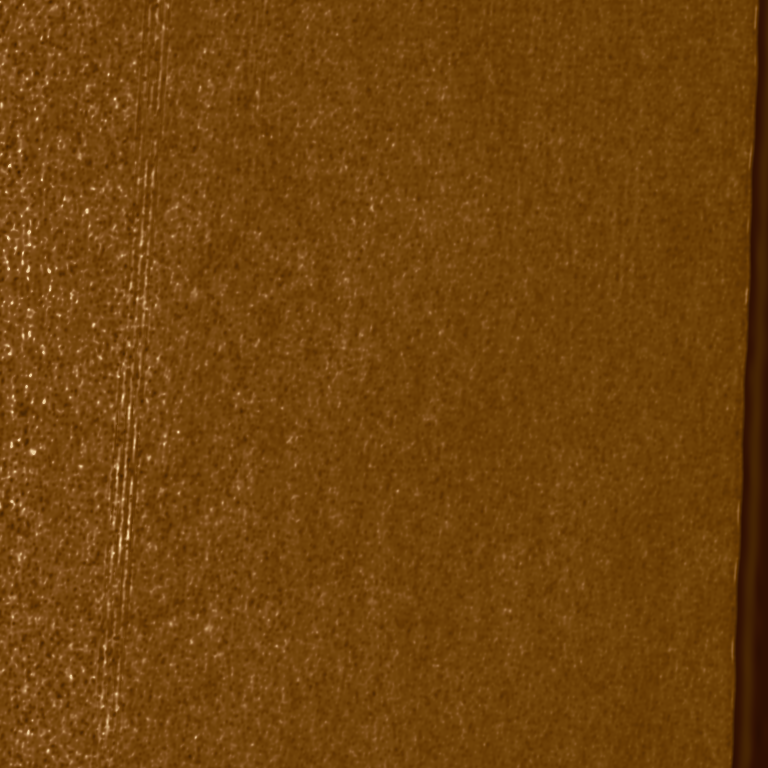
Give the GLSL for this texture, as a WebGL 2 fragment shader.

```glsl
#version 300 es
precision highp float;
// Worn glossy brown leather with fine crinkled grain, broken scratches and a dark right-hand edge.

uniform vec2 u_resolution;
out vec4 fragColor;

const float TAU = 6.2831853;

vec3 hash3(vec2 cell) {
    vec3 h = fract(cell.xyx * vec3(0.1031, 0.1030, 0.0973));
    h += dot(h, h.yxz + 33.33);
    return fract((h.xxy + h.yzz) * h.zyx);
}

// Cellular noise: x is soft bumps and pits, y is the same bumps lit from one side.
vec2 grain(vec2 p, vec2 light) {
    vec2 home = floor(p);
    vec2 sum = vec2(0.0);
    for (int j = -1; j <= 1; j++) {
        for (int i = -1; i <= 1; i++) {
            vec2 cell = home + vec2(i, j);
            vec3 h = hash3(cell + 57.0);
            vec2 d = p - cell - h.xy;
            float amount = 2.0 * h.z - 1.0;
            sum += vec2(1.8, 6.5 * dot(d, light)) * amount * exp(-6.0 * dot(d, d));
        }
    }
    return sum;
}

float bumps(vec2 p) {
    return grain(p, vec2(0.0)).x;
}

float relit(vec2 p, vec2 light) {
    return grain(p, light).y;
}

// Parallel bright lines on both sides of a centre line, broken up along their length.
float scratches(vec2 p, float centre, float spacing, float halfCount) {
    float s = (p.x - centre) / spacing;
    float lines = pow(0.5 + 0.5 * cos(TAU * s), 2.0) - 0.22;
    float window = 1.0 - smoothstep(halfCount - 0.5, halfCount + 0.3, abs(s));
    float breaks = smoothstep(-0.8, 0.6, bumps(vec2(floor(s + 0.5) * 3.7, p.y * 36.0)));
    return lines * window * breaks;
}

float band(float x, float centre, float width) {
    float d = (x - centre) / width;
    return exp(-d * d);
}

float ramp(float lo, float hi, float x) {
    return clamp((x - lo) / (hi - lo), 0.0, 1.0);
}

// Brown palette indexed by brightness.
vec3 leatherColor(float tone) {
    vec3 c = mix(vec3(0.12, 0.03, 0.005), vec3(0.20, 0.07, 0.01), ramp(0.12, 0.20, tone));
    c = mix(c, vec3(0.27, 0.14, 0.01), ramp(0.20, 0.27, tone));
    c = mix(c, vec3(0.40, 0.22, 0.01), ramp(0.27, 0.40, tone));
    c = mix(c, vec3(0.45, 0.27, 0.04), ramp(0.40, 0.45, tone));
    c = mix(c, vec3(0.52, 0.33, 0.13), ramp(0.45, 0.52, tone));
    c = mix(c, vec3(0.67, 0.49, 0.29), ramp(0.52, 0.67, tone));
    return mix(c, vec3(0.93, 0.82, 0.62), ramp(0.67, 0.95, tone));
}

// Layers of grain: round specks, short upright wrinkles and a few flat ones.
float leatherRelief(vec2 p) {
    vec2 q = vec2(p.x - 0.12 * p.y, p.y);
    float specks = 0.55 * bumps(q * vec2(130.0, 95.0)) + 0.55 * bumps(q * vec2(200.0, 165.0) + 31.0);
    float wrinkles = 0.50 * relit(q * vec2(135.0, 85.0) + 83.0, vec2(1.0, 0.0))
                   + 0.40 * relit(p * vec2(110.0, 130.0) + 17.0, vec2(0.0, 1.0));
    return specks + wrinkles + 0.25 * bumps(q * vec2(60.0, 38.0) + 11.0);
}

float leatherTone(vec2 p) {
    float relief = leatherRelief(p);
    vec2 lean = vec2(p.x - 0.08 * p.y, p.y);
    float streak = 0.6 * bumps(lean * vec2(26.0, 5.0) + 5.0) + 0.6 * bumps(lean * vec2(60.0, 9.0) + 41.0);
    float cloud = bumps(p * vec2(7.0, 5.0) + 19.0);

    // Gloss fades from the left and is strongest above the middle
    float gloss = exp(-2.9 * p.x) * max(0.8 + 0.4 * streak + 0.15 * cloud, 0.2);
    float glare = band(p.x, 0.0, 0.10) * band(p.y, 0.66, 0.22);
    float spark = max(relief - 0.25, 0.0);

    float tone = mix(0.467, 0.421, p.x) + 0.010 * streak + 0.006 * cloud;
    tone += relief * (0.030 + 0.085 * gloss);
    tone += spark * spark * (0.01 + 0.12 * gloss + 0.25 * glare) + 0.02 * glare;

    // Faint woven threads, clearest toward the top
    float weave = sin(TAU * 92.0 * (p.x - 0.04 * p.y)) + sin(TAU * 84.0 * p.y + 2.0 * cloud);
    tone += 0.004 * weave * smoothstep(0.2, 0.9, p.y);

    // One strong bundle of scratches and two faint ones
    float strength = 0.12 + 0.26 * band(p.y, 0.36, 0.22) + 0.10 * band(p.y, 0.90, 0.30);
    float sheen = 0.8 + 0.6 * clamp(relief, -0.9, 0.9);
    tone += strength * sheen * scratches(p, 0.136 + 0.070 * p.y, 0.0095, 2.0);
    tone += 0.10 * smoothstep(0.6, 1.0, p.y) * scratches(p, 0.28 + 0.065 * p.y, 0.010, 1.0);
    tone += 0.04 * band(p.y, 0.72, 0.20) * scratches(p, 0.77 + 0.060 * p.y, 0.014, 2.0);
    return tone;
}

void main() {
    vec2 p = gl_FragCoord.xy / u_resolution;
    float pixel = 1.0 / min(u_resolution.x, u_resolution.y);
    float tone = leatherTone(p);

    // Slightly wavy edge with a worn rim, then a shadowed gap with a dim fold inside
    float side = p.x - (0.951 + 0.036 * p.y + 0.0010 * sin(23.0 * p.y) + 0.0006 * sin(71.0 * p.y));
    float wear = smoothstep(0.1, 1.0, bumps(vec2(3.0, p.y * 30.0)));
    tone += (0.02 + 0.14 * wear) * band(side, -0.002, 0.0018) - 0.04 * smoothstep(-0.012, 0.0, side);
    float gap = 0.18 + 0.09 * band(side, 0.018, 0.009) + 0.012 * bumps(p * vec2(90.0, 20.0));
    tone = mix(tone, gap, smoothstep(-pixel, 0.003 + pixel, side));

    vec3 color = leatherColor(tone);
    color.g += 0.010 * (p.x - 0.4) * smoothstep(0.3, 0.42, tone);
    fragColor = vec4(color, 1.0);
}
```
